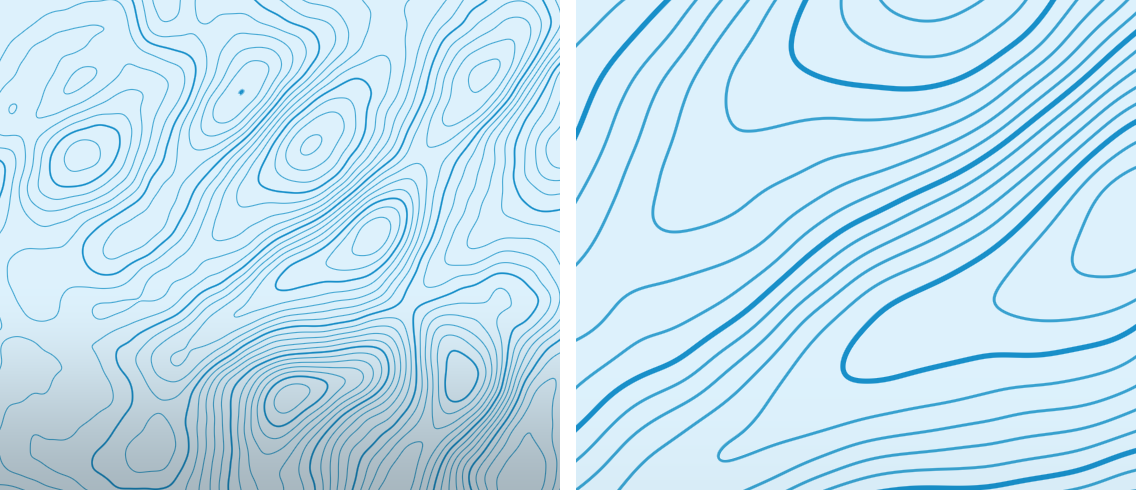
Left: the whole. Right: its middle third, enlarged.
Write a WebGL 1 fragment shader that draws this pattern.

```glsl
precision highp float;
// Topographic contour map: thin blue height lines with bold index lines on pale blue, shaded below.

uniform vec2 u_resolution;

#define PAPER vec3(0.865, 0.945, 0.988)
#define INK vec3(0.13, 0.59, 0.79)
#define GRAIN_DIR vec2(0.75, 0.66)      // direction of the ridges
#define RIDGE_SIZE vec2(0.50, 0.235)    // along and across the ridges
#define HILL_SIZE 0.17
#define WIGGLE_SIZE 0.055
#define LEVELS 12.5                     // contour lines per unit of height
#define INDEX_EVERY 5.0                 // every n-th line is bold
#define THIN_HALF 0.00100
#define BOLD_HALF 0.00180
#define SHADE_LOW 0.75
#define SHADE_TOP 0.42

// Random slope for a lattice point
vec2 slopeAt(vec2 cell) {
  vec3 q = fract(cell.xyx * vec3(0.1031, 0.1030, 0.0973));
  q += dot(q, q.yzx + 33.33);
  return (fract((q.xx + q.yz) * q.zy) * 2.0 - 1.0) * 1.25;
}

// Gradient noise, about -0.7 to 0.7
float noise(vec2 p) {
  vec2 cell = floor(p);
  vec2 f = p - cell;
  vec2 w = f * f * f * (f * (f * 6.0 - 15.0) + 10.0);
  vec2 e = vec2(1.0, 0.0);
  float a = dot(slopeAt(cell), f);
  float b = dot(slopeAt(cell + e.xy), f - e.xy);
  float c = dot(slopeAt(cell + e.yx), f - e.yx);
  float d = dot(slopeAt(cell + e.xx), f - e.xx);
  return mix(mix(a, b, w.x), mix(c, d, w.x), w.y);
}

// Terrain height, counted in contour levels
float terrain(vec2 p) {
  vec2 bend = vec2(noise(p * 3.1 + 17.0), noise(p * 3.1 + 41.0));
  vec2 q = p + 0.06 * bend;
  vec2 along = vec2(dot(q, GRAIN_DIR), dot(q, vec2(-GRAIN_DIR.y, GRAIN_DIR.x)));
  float ridges = noise(along / RIDGE_SIZE + 23.7);
  float hills = noise(q / HILL_SIZE + 61.3);
  float wiggle = noise(p / WIGGLE_SIZE + 90.1);
  return LEVELS * (ridges + 0.24 * hills + 0.022 * wiggle + 0.15);
}

void main() {
  float pixel = 1.0 / u_resolution.y;
  vec2 p = gl_FragCoord.xy * pixel;

  // Distance to the nearest contour, from height and steepness
  vec2 e = vec2(0.001, 0.0);
  float h = terrain(p);
  vec2 steep = (vec2(terrain(p + e.xy), terrain(p + e.yx)) - h) / e.x;
  float level = floor(h + 0.5);
  float dist = abs(h - level) / max(length(steep), 0.5);

  // Line weight and soft edge
  float isIndex = step(mod(level + 0.5, INDEX_EVERY), 1.0);
  float halfWidth = mix(THIN_HALF, BOLD_HALF, isIndex);
  float line = clamp(0.5 + (halfWidth - dist) / (1.2 * pixel), 0.0, 1.0);
  line *= mix(0.88, 1.0, isIndex);

  // Grey shade rising from the lower edge
  float shade = mix(SHADE_LOW, 1.0, smoothstep(-0.06, SHADE_TOP, p.y));
  vec3 ink = INK * mix(vec3(1.0), vec3(0.72, 0.95, 1.0), isIndex);
  gl_FragColor = vec4(mix(PAPER, ink, line) * shade, 1.0);
}
```
